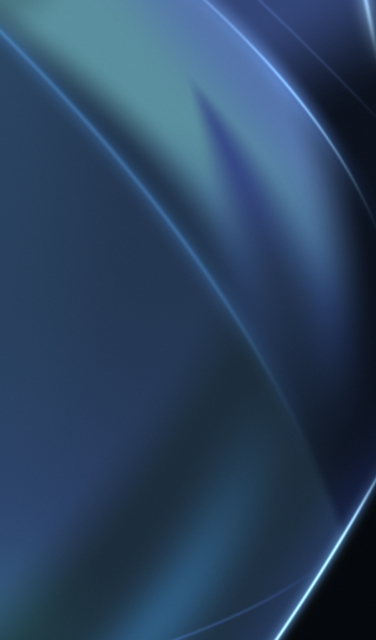
This background is drawn by a WebGL 2 fragment shader. Its source:

```glsl
#version 300 es
precision highp float;
// Soft overlapping ribbons of teal and blue light with fine glowing arcs on deep navy.

#define LINE_WIDTH 0.0026
#define HALO_WIDTH 0.016
#define EDGE_GLOW 1.0
#define RIM_GLOW 1.0
#define GRAIN 0.008

uniform vec2 u_resolution;
out vec4 fragColor;

const vec3 TEAL = vec3(0.35, 0.56, 0.62);
const vec3 PERIWINKLE = vec3(0.33, 0.46, 0.67);
const vec3 ROYAL = vec3(0.20, 0.30, 0.54);
const vec3 NAVY = vec3(0.14, 0.215, 0.32);
const vec3 INDIGO = vec3(0.17, 0.25, 0.41);
const vec3 SLATE = vec3(0.11, 0.175, 0.235);
const vec3 NIGHT = vec3(0.045, 0.07, 0.115);
const vec3 PALE = vec3(0.50, 0.64, 0.66);

// Curves are x = c.x + c.y * t + c.z * t * t, with t measured down from the top.
const vec3 EDGE = vec3(-0.05, 1.05, -0.42);
const vec3 RIBBON_LEFT = vec3(-0.045, 1.6, -1.5);
const vec3 RIBBON_RIGHT = vec3(0.44, 0.36, -0.3);
const vec3 FOLD_LEFT = vec3(0.264, 0.295, 0.0);
const vec3 FOLD_RIGHT = vec3(0.165, 1.15, -1.0);
const vec3 ARC = vec3(0.319, 1.09, -0.95);
const vec3 FAINT_ARC = vec3(0.404, 1.05, -0.3);
const vec3 CORNER_ARC = vec3(0.57, 0.2, 0.0);
const vec3 BAND = vec3(0.569, -0.236, -0.35);
const vec3 BEAM = vec3(0.206, 0.821, -0.8);
const vec3 RIM = vec3(0.871, -0.2005, -0.24);
const vec3 LOW_LINE = vec3(-3.727, 10.7, -6.7);

// Approximate signed distance to a curve, positive on its right
float side(vec2 q, vec3 c) {
    float slope = c.y + 2.0 * c.z * q.y;
    return (q.x - c.x - q.y * (c.y + c.z * q.y)) / sqrt(1.0 + slope * slope);
}

float glow(float d, float width) {
    return exp(-d * d / (width * width));
}

float hash(vec2 p) {
    vec3 h = fract(vec3(p.xyx) * 0.1031);
    h += dot(h, h.yzx + 33.33);
    return fract((h.x + h.y) * h.z);
}

// Left field, with the dark band and the beam below it
vec3 leftField(vec2 q) {
    vec3 col = mix(NAVY, INDIGO, smoothstep(0.4, 0.95, q.y));
    col += vec3(0.025, 0.055, 0.065) * (1.0 - smoothstep(0.0, 0.22, q.x)) * (1.0 - 0.7 * q.y);
    col = mix(col, SLATE, smoothstep(-0.06, 0.055, side(q, BAND)));
    return col + vec3(0.02, 0.08, 0.05) * glow(length(q - vec2(0.0, 0.97)), 0.11);
}

// Two lit ribbons parted by a shadowed fold
vec3 ribbons(vec2 q) {
    vec3 col = mix(TEAL, PERIWINKLE, smoothstep(-0.06, 0.1, q.x - 0.2 - 0.8 * q.y));
    col = mix(col, ROYAL, smoothstep(0.2, 0.48, q.y - 0.3 * (q.x - 0.35)));
    col *= 0.82 + 0.18 * smoothstep(0.0, 0.12, q.x + q.y);
    float soft = 0.012 + 0.12 * max(q.y - 0.14, 0.0);
    float fold = smoothstep(-soft, soft, side(q, FOLD_LEFT))
               * (1.0 - smoothstep(-soft, soft, side(q, FOLD_RIGHT)));
    vec3 shade = mix(vec3(0.21, 0.29, 0.53), NAVY, smoothstep(0.22, 0.5, q.y));
    return mix(col, shade, fold);
}

void main() {
    vec2 q = gl_FragCoord.xy / u_resolution.y;
    q.x *= 0.5859375 * u_resolution.y / u_resolution.x;
    q.y = 1.0 - q.y;

    // Dark right side with the ribbons over it
    vec3 col = mix(vec3(0.12, 0.19, 0.28), NIGHT, smoothstep(0.36, 0.58, q.x));
    float lit = smoothstep(-0.045, 0.035, side(q, RIBBON_LEFT))
              * (1.0 - smoothstep(-0.055, 0.045, side(q, RIBBON_RIGHT)))
              * (1.0 - smoothstep(0.3, 0.65, q.y - 0.5 * (q.x - 0.38)));
    col = mix(col, ribbons(q), lit);

    // Shadow beyond the upper arc
    float arc = side(q, ARC);
    vec3 beyond = mix(vec3(0.20, 0.275, 0.47), NIGHT, smoothstep(0.0, 0.24, q.y + 0.6 * (q.x - 0.45)));
    col = mix(col, beyond, smoothstep(-0.012, 0.03, arc));

    // Long diagonal edge and the field on its left
    float edge = side(q, EDGE);
    col = mix(leftField(q), col, smoothstep(-0.01, 0.012, edge));
    float edgeFade = EDGE_GLOW * (1.0 - smoothstep(0.35, 0.76, q.y));
    col += edgeFade * (vec3(0.06, 0.12, 0.17) * glow(edge, LINE_WIDTH * 1.5)
                     + vec3(0.04, 0.085, 0.13) * glow(edge, HALO_WIDTH));

    // Lower beam
    col += vec3(0.07, 0.18, 0.27) * glow(side(q, BEAM), 0.055) * smoothstep(0.56, 1.0, q.y);

    // Fine upper arcs
    float arcFade = 0.35 + 0.65 * glow(q.y - 0.17, 0.1);
    col += arcFade * (1.0 - smoothstep(0.25, 0.4, q.y))
         * (vec3(0.24, 0.34, 0.36) * glow(arc, LINE_WIDTH) + vec3(0.05, 0.08, 0.15) * glow(arc, HALO_WIDTH));
    col += vec3(0.05, 0.07, 0.10) * glow(side(q, FAINT_ARC), LINE_WIDTH) * (1.0 - smoothstep(0.1, 0.25, q.y));
    float corner = side(q, CORNER_ARC);
    col += PALE * (1.0 - smoothstep(0.0, 0.13, q.y))
         * (0.5 * glow(corner, LINE_WIDTH * 1.5) + 0.35 * glow(corner, HALO_WIDTH));

    // Bright lower rim and the dark outside it
    float rim = side(q, RIM);
    col += vec3(0.035, 0.05, 0.13) * glow(rim, 0.055) * smoothstep(0.55, 0.8, q.y);
    col = mix(col, vec3(0.02, 0.033, 0.05), smoothstep(-0.004, 0.014, rim));
    col += RIM_GLOW * smoothstep(0.66, 0.84, q.y)
         * (PALE * glow(rim, LINE_WIDTH) + vec3(0.12, 0.18, 0.22) * glow(rim, HALO_WIDTH * 0.7));
    col += vec3(0.06, 0.08, 0.16) * glow(side(q, LOW_LINE), LINE_WIDTH) * smoothstep(0.87, 0.97, q.y);

    // Slight grain against banding
    col += GRAIN * (hash(gl_FragCoord.xy) - 0.5);
    fragColor = vec4(clamp(col, 0.0, 1.0), 1.0);
}
```
